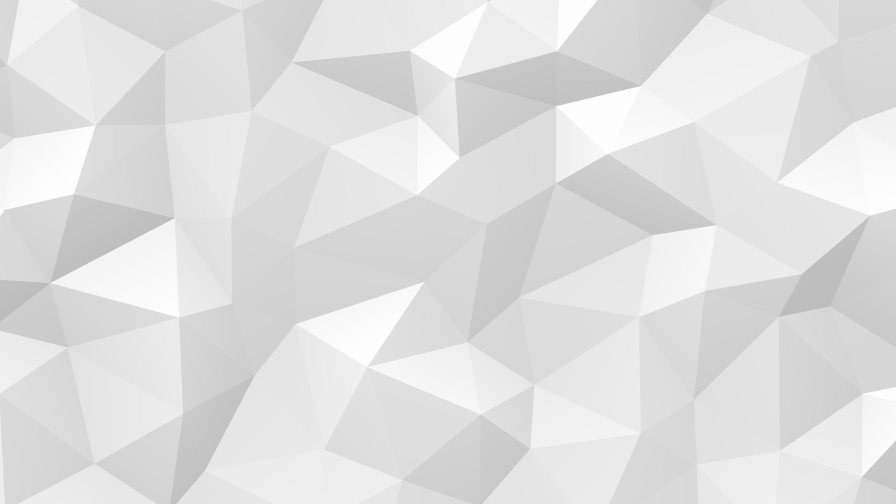
A WebGL 1 fragment shader for this background:

```glsl
precision highp float;
// Pale low-poly relief: a jittered triangle mesh of softly lit white facets.

uniform vec2 u_resolution;

#define CELLS 5.6          // mesh cells per canvas height
#define JITTER 0.66        // vertex scatter, as a share of a cell
#define TILT 0.55          // rotation of the mesh in radians
#define RELIEF 0.85        // steepness of the facets
#define BASE_TONE 0.874    // tone of a level facet
#define CONTRAST 0.18      // tone range caused by the light
#define HOLLOW_SHADE 0.055 // darkening towards low vertices
#define SKY_FALLOFF 0.03   // brightening towards the top
#define DARKEST 0.74
#define BRIGHTEST 0.992
#define LIGHT_DIR vec2(-0.45, 0.89)
#define SEED vec2(17.0, 43.0)

const float ROW_HEIGHT = 0.866; // row spacing of an equilateral lattice

vec3 hash3(vec2 p) {
  vec3 q = fract(vec3(p.xyx) * vec3(0.1031, 0.1030, 0.0973));
  q += dot(q, q.yxz + 33.33);
  return fract((q.xxy + q.yzz) * q.zyx);
}

float cross2(vec2 a, vec2 b) {
  return a.x * b.y - a.y * b.x;
}

vec2 rotate(vec2 p, float angle) {
  float c = cos(angle), s = sin(angle);
  return vec2(c * p.x - s * p.y, s * p.x + c * p.y);
}

// Mesh vertex on staggered rows: position in xy, height in z.
vec3 meshVertex(vec2 id) {
  vec3 h = hash3(id + SEED);
  vec2 position = id + (h.xy - 0.5) * JITTER;
  position.x += 0.5 * mod(id.y, 2.0);
  return vec3(position * vec2(1.0, ROW_HEIGHT), h.z);
}

// Positive when the diagonal a-c gives the rounder pair of triangles.
float diagonalFit(vec2 a, vec2 b, vec2 c, vec2 d) {
  return cross2(c - b, a - b) * dot(a - d, c - d)
       + dot(c - b, a - b) * cross2(a - d, c - d);
}

// Signed distance to the line a-b, positive on its left.
float edgeDistance(vec2 p, vec2 a, vec2 b) {
  return cross2(b - a, p - a) / length(b - a);
}

// Lit tone weighted by coverage in x, coverage in y.
vec2 facet(vec2 p, vec3 a, vec3 b, vec3 c, vec2 light, float pixel) {
  float inside = min(edgeDistance(p, a.xy, b.xy),
                 min(edgeDistance(p, b.xy, c.xy), edgeDistance(p, c.xy, a.xy)));
  float coverage = clamp(0.5 + inside / pixel, 0.0, 1.0);

  vec3 normal = cross(b - a, c - a);
  vec2 slope = -normal.xy / max(normal.z, 0.0001);
  float height = a.z + dot(slope, p - a.xy);
  vec3 n = normalize(vec3(-slope * RELIEF, 1.0));

  float tone = BASE_TONE + CONTRAST * dot(n.xy, light);
  tone += HOLLOW_SHADE * (clamp(height, 0.0, 1.0) - 0.5);
  return vec2(tone, 1.0) * coverage;
}

void main() {
  vec2 uv = gl_FragCoord.xy / u_resolution.y;
  vec2 p = rotate(uv * CELLS, TILT);
  vec2 light = rotate(LIGHT_DIR, TILT);
  float pixel = CELLS / u_resolution.y;
  vec2 cell = floor(p / vec2(1.0, ROW_HEIGHT));
  vec2 sum = vec2(0.0);

  // Blend the facets of the surrounding quads by coverage.
  for (int j = -1; j <= 1; j++) {
    for (int i = -2; i <= 1; i++) {
      vec2 id = cell + vec2(float(i), float(j));
      vec3 a = meshVertex(id);
      vec3 b = meshVertex(id + vec2(1.0, 0.0));
      vec3 c = meshVertex(id + vec2(1.0, 1.0));
      vec3 d = meshVertex(id + vec2(0.0, 1.0));

      // Split along the diagonal that avoids slivers and folds.
      if (diagonalFit(a.xy, b.xy, c.xy, d.xy) > 0.0) {
        sum += facet(p, a, b, c, light, pixel) + facet(p, a, c, d, light, pixel);
      } else {
        sum += facet(p, a, b, d, light, pixel) + facet(p, b, c, d, light, pixel);
      }
    }
  }

  float tone = sum.x / max(sum.y, 0.0001) + SKY_FALLOFF * (uv.y - 0.5);
  gl_FragColor = vec4(vec3(clamp(tone, DARKEST, BRIGHTEST)), 1.0);
}
```
